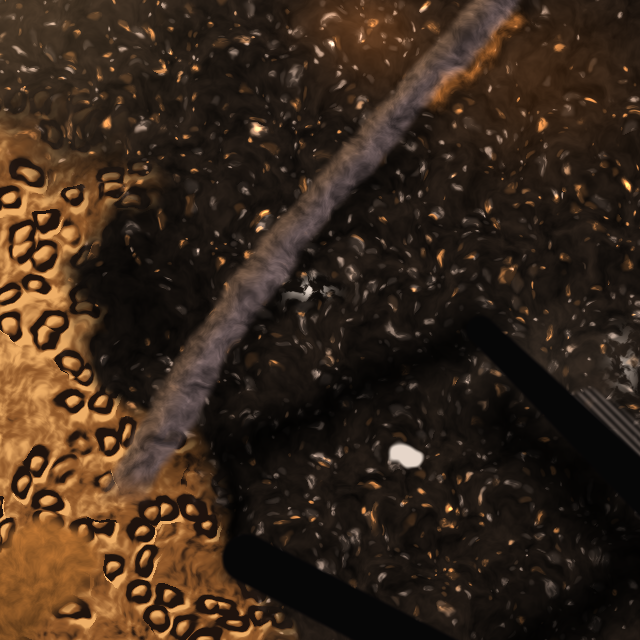
This texture is drawn by a three.js fragment shader. Its source:

```glsl
// A weathered metal surface: glossy pitted gold at the left, dark speckled crust,
// a pale diagonal ridge, and two black bars with soft shadows at the lower right.
// Cellular noise shapes pits and flecks; layered sines warp and mottle them.
varying vec2 vUv;

vec2 hash2(vec2 c) {
  return fract(sin(vec2(dot(c, vec2(127.1, 311.7)), dot(c, vec2(269.5, 183.3)))) * 43758.5);
}

// Nearest distance, second nearest distance, random value of the nearest cell
vec3 cells(vec2 p) {
  vec2 base = floor(p);
  vec3 best = vec3(8.0, 8.0, 0.0);
  for (int j = -1; j <= 1; j++) {
    for (int i = -1; i <= 1; i++) {
      vec2 cell = base + vec2(float(i), float(j));
      vec2 seed = hash2(cell);
      float d = length(cell + 0.1 + 0.8 * seed - p);
      if (d < best.x) best = vec3(d, best.x, fract(seed.x * 7.3 + seed.y * 3.1));
      else best.y = min(best.y, d);
    }
  }
  return best;
}

float waves(vec2 p) {
  float sum = 0.0, amp = 0.5;
  for (int i = 0; i < 5; i++) {
    p = mat2(0.8, 0.6, -0.6, 0.8) * p * 1.7 + 2.3;
    sum += amp * sin(p.x + 1.4 * sin(p.y));
    amp *= 0.62;
  }
  return sum;
}

float blob(vec2 p, vec2 center, vec2 radius) {
  vec2 d = (p - center) / radius;
  return exp(-dot(d, d));
}

float segment(vec2 p, vec2 a, vec2 b) {
  vec2 ab = b - a;
  return length(p - a - ab * clamp(dot(p - a, ab) / dot(ab, ab), 0.0, 1.0));
}

// Height of the pitted metal: ring shaped grooves around some cells
float relief(vec2 p) {
  vec3 c = cells(p * 21.0);
  float groove = exp(-pow((c.x - 0.32) / 0.13, 2.0)) * smoothstep(0.15, 0.4, c.z);
  return 0.25 * waves(p * 32.0) - groove;
}

// Slanted glints: x is strength, y is a random tint
vec2 flecks(vec2 p, vec2 scale, float density) {
  vec3 c = cells(mat2(0.82, 0.57, -0.57, 0.82) * p * scale.x * vec2(1.0, 1.0) + scale.y);
  float size = 0.16 + 0.28 * fract(c.z * 17.0);
  float lit = smoothstep(1.0 - density, 1.1 - density, c.z);
  return vec2(lit * (1.0 - smoothstep(size * 0.3, size, c.x)), fract(c.z * 41.0));
}

void main() {
  vec2 p = vUv;
  vec2 warp = vec2(waves(p * 15.0), waves(p * 15.0 + 40.0));
  vec2 q = p + 0.012 * warp;
  float mottle = waves(p * 28.0 + warp);
  float grain = waves(p * 75.0 + warp);

  // Dark crust and brown haze
  vec3 color = vec3(0.105, 0.08, 0.062) * (1.0 + 0.38 * mottle + 0.25 * grain);
  color += vec3(0.17, 0.13, 0.085) * blob(p, vec2(0.02, 1.0), vec2(0.25, 0.2));
  color += vec3(0.26, 0.145, 0.06) * blob(q, vec2(0.57, 0.96), vec2(0.09, 0.08));
  color += vec3(0.13, 0.068, 0.02) * blob(q, vec2(0.84, 0.88), vec2(0.17, 0.13));
  color += vec3(0.07, 0.06, 0.05) * blob(q, vec2(0.84, 0.43), vec2(0.15, 0.09));
  float hollow = blob(q, vec2(0.21, 0.53), vec2(0.11, 0.13));
  color *= 1.0 - 0.55 * hollow;

  // Scattered glints, in two sizes
  float sparse = blob(p, vec2(0.95, 0.92), vec2(0.18, 0.12));
  float density = 0.56 * (1.0 - 0.8 * hollow) * (1.0 - 0.65 * sparse);
  float warmth = 0.22 + 0.5 * blob(p, vec2(0.1, 0.8), vec2(0.25, 0.3))
    + 0.6 * blob(p, vec2(0.92, 0.7), vec2(0.16, 0.2)) + 0.8 * blob(p, vec2(0.68, 0.17), vec2(0.07, 0.1));
  for (int i = 0; i < 2; i++) {
    float k = float(i);
    vec2 f = flecks(p + 0.016 * warp, vec2(30.0 + 23.0 * k, 9.0 * k), density);
    vec3 tint = mix(vec3(0.56, 0.49, 0.45), vec3(0.83, 0.52, 0.26), smoothstep(-0.1, 0.1, warmth - f.y));
    color += tint * f.x * (0.2 + 0.75 * smoothstep(0.0, 0.9, grain + 0.3 * mottle));
  }

  // Glossy gold along the left side, lit from the upper left
  float rim = 0.12 + 0.2 * (1.0 - smoothstep(0.27, 0.44, p.y))
    + 0.11 * (1.0 - smoothstep(0.0, 0.25, p.y)) + 0.12 * smoothstep(0.58, 0.74, p.y);
  float gold = 1.0 - smoothstep(-0.04, 0.035, p.x - rim + 0.03 * warp.x);
  gold *= 1.0 - smoothstep(0.68, 0.88, p.y + 0.04 * warp.y + 0.3 * p.x);
  float height = relief(q);
  float slope = height - relief(q + vec2(-0.004, 0.005));
  float shine = 0.57 + 0.55 * height + 1.1 * slope + 0.12 * grain;
  shine += 0.22 * blob(p, vec2(0.02, 0.5), vec2(0.14, 0.25)) - 0.18 * smoothstep(0.15, 0.4, p.x);
  vec3 metal = mix(vec3(0.12, 0.073, 0.05), vec3(0.56, 0.34, 0.16), smoothstep(0.05, 0.55, shine));
  metal = mix(metal, vec3(0.93, 0.68, 0.4), smoothstep(0.5, 1.05, shine));
  float smoothPatch = 1.0 - smoothstep(-0.015, 0.015, segment(q, vec2(-0.05, 0.03), vec2(0.07, 0.11)) - 0.075);
  metal = mix(metal, vec3(0.52, 0.32, 0.14) * (1.0 + 0.18 * grain + 2.5 * (p.y - 0.06)), smoothPatch);
  color = mix(color, metal, gold);

  // Pale ridge with a warm left flank and a copper line beside its top
  float spine = 0.2 + 0.714 * (p.y - 0.23) - 0.035 * sin(5.2 * (p.y - 0.23));
  float across = (p.x - spine) * 0.81 + 0.006 * warp.x;
  float ridge = (1.0 - smoothstep(0.022, 0.037, abs(across))) * smoothstep(0.2, 0.27, p.y);
  color *= 1.0 - 0.4 * blob(vec2(across, 0.0), vec2(0.045, 0.0), vec2(0.018, 1.0)) * smoothstep(0.2, 0.3, p.y);
  vec3 crust = mix(vec3(0.42, 0.32, 0.25), vec3(0.36, 0.3, 0.3), smoothstep(-0.025, 0.01, across));
  color = mix(color, crust * (0.95 + 0.28 * grain + 0.2 * mottle), 0.92 * ridge);
  float copper = segment(q, vec2(0.8, 0.97), vec2(0.69, 0.84));
  color += vec3(0.5, 0.29, 0.12) * exp(-pow(copper / 0.014, 2.0)) * (0.75 + 0.4 * grain);

  // Shadows between the bars
  float shade = exp(-pow(segment(q, vec2(0.74, 0.48), vec2(0.36, 0.29)) / 0.045, 2.0));
  shade = max(shade, exp(-pow(segment(q, vec2(0.36, 0.29), vec2(0.37, 0.14)) / 0.03, 2.0)));
  shade = max(shade, exp(-pow(segment(q, vec2(0.79, 0.35), vec2(1.0, 0.14)) / 0.06, 2.0)));
  shade = max(shade, exp(-pow(segment(q, vec2(1.0, 0.1), vec2(0.82, 0.0)) / 0.06, 2.0)));
  color *= 1.0 - 0.82 * shade;

  // Bright accents and brushed grey beside the upper bar
  float sparkle = blob(q, vec2(0.475, 0.545), vec2(0.03, 0.017)) * smoothstep(-0.2, 0.5, grain);
  sparkle += 0.6 * blob(q, vec2(0.97, 0.43), vec2(0.018, 0.04)) * smoothstep(-0.3, 0.5, grain);
  sparkle += smoothstep(0.4, 0.65, blob(q, vec2(0.634, 0.286), vec2(0.027, 0.023)));
  color = mix(color, vec3(0.9, 0.84, 0.79), clamp(sparkle, 0.0, 1.0));
  float brushed = 1.0 - smoothstep(0.02, 0.035, segment(p, vec2(0.92, 0.365), vec2(1.03, 0.28)));
  color = mix(color, vec3(0.34, 0.3, 0.28) * (0.8 + 0.4 * sin((p.x + p.y) * 420.0)), 0.7 * brushed);

  // Black bars
  float upper = segment(p, vec2(0.75, 0.485), vec2(1.04, 0.2)) - 0.021 - 0.05 * max(p.x - 0.75, 0.0);
  float lower = segment(p, vec2(0.385, 0.128), vec2(0.72, -0.045)) - 0.037;
  float bar = 1.0 - smoothstep(-0.003, 0.004, min(upper, lower));
  color = mix(color, vec3(0.025, 0.022, 0.025), bar);
  gl_FragColor = vec4(clamp(color, 0.0, 1.0), 1.0);
}
```
